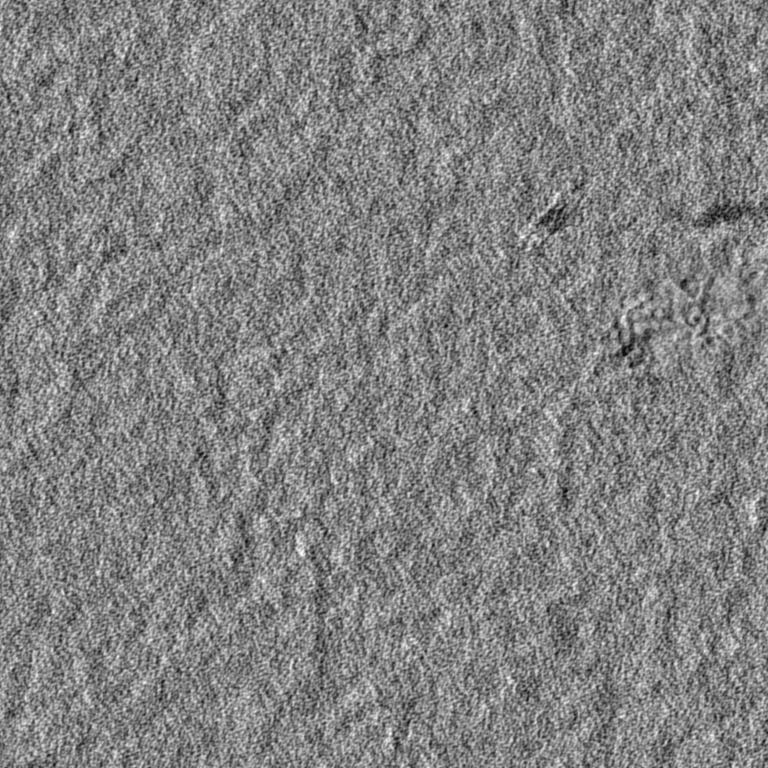
Give the GLSL for this texture, as a Shadertoy shader.

```glsl
const vec2 toLight = vec2(-0.95, 0.3);

vec2 hashGradient(ivec2 cell) {
    uvec2 q = uvec2(cell) * uvec2(1597334673u, 3812015801u);
    uint h = (q.x ^ q.y) * 1597334673u;
    h = (h ^ (h >> 15)) * 2246822519u;
    h ^= h >> 13;
    float angle = float(h & 65535u) / 65536.0 * 6.28318;
    return vec2(cos(angle), sin(angle));
}

float gradientNoise(vec2 p) {
    ivec2 i = ivec2(floor(p));
    vec2 f = fract(p);
    vec2 u = f * f * f * (f * (f * 6.0 - 15.0) + 10.0);
    float a = dot(hashGradient(i), f);
    float b = dot(hashGradient(i + ivec2(1, 0)), f - vec2(1, 0));
    float c = dot(hashGradient(i + ivec2(0, 1)), f - vec2(0, 1));
    float d = dot(hashGradient(i + ivec2(1, 1)), f - vec2(1, 1));
    return mix(mix(a, b, u.x), mix(c, d, u.x), u.y);
}

// Slope towards the light, measured over half a noise cell
float relief(vec2 p) {
    return gradientNoise(p - toLight * 0.25) - gradientNoise(p + toLight * 0.25);
}

// Isolated knobs standing out of flat ground
float knobHeight(vec2 p) {
    return smoothstep(0.12, 0.6, gradientNoise(p));
}

float knobRelief(vec2 p) {
    return knobHeight(p - toLight * 0.2) - knobHeight(p + toLight * 0.2);
}

// Position around a center in a frame turned by angle
vec2 localFrame(vec2 p, vec2 center, float angle) {
    float c = cos(angle), s = sin(angle);
    return mat2(c, -s, s, c) * (p - center);
}

// Soft elliptical mask
float patchMask(vec2 q, vec2 radius) {
    return 1.0 - smoothstep(0.3, 1.15, length(q / radius));
}

void mainImage(out vec4 fragColor, in vec2 fragCoord) {
    vec2 uv = fragCoord / iResolution.y;
    vec2 warp = vec2(gradientNoise(uv * 18.0), gradientNoise(uv * 18.0 + 40.0));
    vec2 jitter = vec2(gradientNoise(uv * 85.0 + 2.0), gradientNoise(uv * 85.0 + 60.0));
    vec2 p = uv + 0.012 * warp + 0.005 * jitter;

    // Fine grain, sheared per octave to hide the noise lattice
    float grain = 0.27 * relief(mat2(0.9, 0.43, -0.43, 0.9) * uv * 240.0 + 7.0)
                + 0.29 * relief(mat2(0.8, -0.6, 0.6, 0.8) * (uv + 0.002 * jitter) * 145.0 + 31.0)
                + 0.15 * relief(p * 72.0 + 53.0);

    // Broader bumps and faint tone, stronger in scattered areas
    float rough = smoothstep(-0.1, 0.45, gradientNoise(uv * 5.0 + 11.0));
    float bumps = (0.13 + 0.07 * rough) * relief(p * 38.0 + 71.0)
                + 0.085 * relief(p * 19.0 + 93.0)
                + 0.05 * gradientNoise(p * 26.0 + 37.0)
                + 0.04 * gradientNoise(uv * 9.0 + 5.0);
    float knobs = (0.07 + 0.13 * rough) * knobRelief(p * 42.0 + 17.0);

    // Smooth outcrop with pits and a dark broken left edge
    vec2 q = localFrame(p, vec2(0.91, 0.595), 0.25);
    float outcrop = patchMask(q, vec2(0.16, 0.09));
    float pitted = outcrop * smoothstep(-0.25, 0.2, gradientNoise(uv * 13.0 + 3.0));
    vec2 e = localFrame(p, vec2(0.815, 0.545), -0.85);
    float edge = patchMask(e, vec2(0.075, 0.03));
    float stones = 0.42 * pitted * relief(p * 85.0 + 9.0)
                 + 0.16 * pitted * knobRelief(p * 60.0 + 29.0)
                 + 0.45 * edge * relief(p * 75.0 + 19.0) - 0.08 * edge;

    // Diagonal ridge made of parallel streaks
    vec2 r = localFrame(p, vec2(0.725, 0.715), 0.85);
    float ridge = patchMask(r, vec2(0.1, 0.032));
    float streaks = ridge * (0.65 * gradientNoise(r * vec2(24.0, 115.0) + 23.5) - 0.02);

    // Broken groove: shaded upper side, lit lower side
    vec2 g = localFrame(p, vec2(0.94, 0.72), 0.15);
    g.y += 0.016 * gradientNoise(uv * 28.0 + 80.0);
    float broken = 0.6 + 0.8 * gradientNoise(uv * 34.0 + 14.0);
    float groove = broken * (0.13 * patchMask(g + vec2(0.0, 0.017), vec2(0.075, 0.014))
                 - 0.26 * patchMask(g, vec2(0.08, 0.013)));

    float shade = 0.511 + grain * (1.0 - 0.4 * outcrop) + bumps + knobs
                + stones + streaks + groove;
    fragColor = vec4(vec3(clamp(shade, 0.06, 0.98)), 1.0);
}
```
